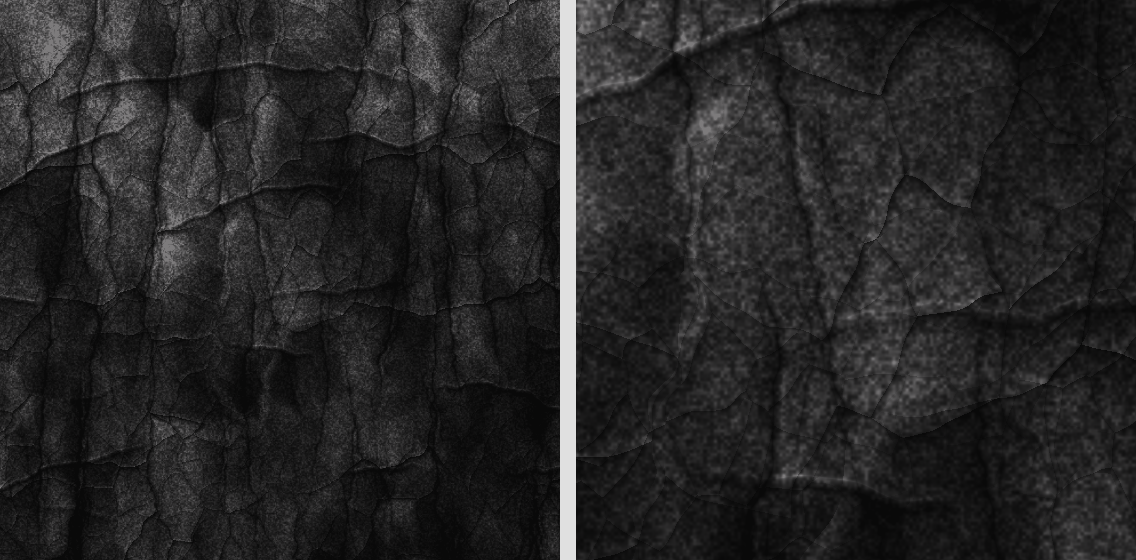
Left: the whole. Right: its middle third, enlarged.
Give the GLSL for this texture, as a WebGL 2 fragment shader.

```glsl
#version 300 es
precision highp float;

uniform vec2 u_resolution;
out vec4 fragColor;

float hash(vec2 p) {
  vec3 q = fract(p.xyx * 0.1031);
  q += dot(q, q.yzx + 33.33);
  return fract((q.x + q.y) * q.z);
}

vec2 hash2(vec2 p) {
  return vec2(hash(p), hash(p + 57.0));
}

float noise(vec2 p) {
  vec2 i = floor(p), f = fract(p);
  f = f * f * (3.0 - 2.0 * f);
  return mix(mix(hash(i), hash(i + vec2(1, 0)), f.x),
             mix(hash(i + vec2(0, 1)), hash(i + vec2(1, 1)), f.x), f.y);
}

float fbm(vec2 p) {
  float sum = 0.0, gain = 0.5;
  for (int i = 0; i < 4; i++) {
    sum += gain * noise(p);
    p = p * 2.03 + 17.0;
    gain *= 0.5;
  }
  return sum / 0.9375;
}

// Tilted facets with lit and shaded rims along their shared edges
float crumple(vec2 p, vec2 scale, float width, float seed) {
  vec2 q = p * scale + seed, cell = floor(q);
  vec2 near = vec2(9.0), second = vec2(9.0), id = cell;
  for (int y = -1; y <= 1; y++) {
    for (int x = -1; x <= 1; x++) {
      vec2 c = cell + vec2(x, y);
      vec2 r = c + hash2(c) - q;
      if (dot(r, r) < dot(near, near)) {
        second = near;
        near = r;
        id = c;
      } else if (dot(r, r) < dot(second, second)) {
        second = r;
      }
    }
  }
  vec2 across = normalize(second - near);
  float stretch = length(across * scale);
  float edge = dot(0.5 * (near + second), across) / stretch;
  vec2 facing = across * scale / stretch;

  float tone = dot(hash2(id + 11.0) - 0.5, near) * 1.5 + (hash(id + 31.0) - 0.5) * 0.55;
  float worn = smoothstep(0.35, 0.75, noise(p * 7.0 + seed));
  float rim = dot(facing, vec2(0.35, -1.0)) * exp(-edge / width);
  float crack = exp(-edge / (0.45 * width)) * (0.35 + abs(facing.x));
  return tone * smoothstep(0.0, 3.0 * width, edge) + worn * (0.75 * rim - 0.55 * crack);
}

// Long upright creases: dark twin lines in a dim band
float uprightFolds(vec2 p) {
  float shade = 0.0;
  for (int i = 0; i < 15; i++) {
    float k = float(i), row = k * 9.0 + 3.0;
    float x = (k + hash(vec2(k, 5.0))) / 15.0
            + (hash(vec2(k, 8.0)) - 0.5) * 0.32 * (p.y - 0.5)
            + 0.05 * (noise(vec2(p.y * 4.0, row)) - 0.5)
            + 0.014 * (noise(vec2(p.y * 20.0, row)) - 0.5)
            + 0.007 * (noise(vec2(p.y * 80.0, row)) - 0.5);
    float d = p.x - x;
    float force = smoothstep(0.2, 0.75, noise(vec2(p.y * 5.0, row + 2.0)));
    float gap = 0.006 + 0.016 * noise(vec2(p.y * 11.0, row + 4.0));
    float broken = smoothstep(0.35, 0.7, noise(vec2(p.y * 26.0, row + 6.0)));
    shade -= force * (1.0 * exp(-abs(d) / 0.0022) + 0.7 * broken * exp(-abs(d - gap) / 0.0016));
    shade += force * broken * 0.45 * exp(-abs(d - 0.005) / 0.002);
    shade += force * (d * 22.0 * exp(-abs(d) / 0.016) - 0.3 * exp(-d * d / 0.0005));
  }
  return shade;
}

// Wavy cross creases: a lit ridge over a shadow
float crossFolds(vec2 p) {
  float shade = 0.0;
  for (int i = 0; i < 9; i++) {
    float k = float(i), row = k * 7.0 + 200.0;
    float y = (k + hash(vec2(k, 21.0))) / 9.0
            + 0.12 * (noise(vec2(p.x * 3.5, row)) - 0.5)
            + 0.04 * (noise(vec2(p.x * 11.0, row)) - 0.5)
            + 0.010 * (noise(vec2(p.x * 38.0, row)) - 0.5);
    float d = p.y - y;
    float force = smoothstep(0.4, 0.8, noise(vec2(p.x * 6.0, row + 3.0)));
    shade += force * (0.85 * exp(-abs(d - 0.003) / 0.0028) - 1.0 * exp(-abs(d + 0.004) / 0.0045));
    shade += force * d * 18.0 * exp(-abs(d) / 0.022);
  }
  return shade;
}

void main() {
  vec2 p = gl_FragCoord.xy / u_resolution.y;

  // Bend the sheet so that edges run ragged
  vec2 bent = p + 0.06 * (vec2(fbm(p * 6.0), fbm(p * 6.0 + 40.0)) - 0.5)
                + 0.009 * (vec2(noise(p * 45.0), noise(p * 45.0 + 70.0)) - 0.5);

  float shade = crumple(bent, vec2(8.0, 4.5), 0.0055, 3.0)
              + 0.75 * crumple(bent, vec2(15.0, 10.0), 0.0038, 41.0)
              + 0.45 * crumple(bent, vec2(30.0, 24.0), 0.0026, 83.0);
  shade += uprightFolds(p) + crossFolds(p);

  // Broad light: brighter at the top, dim at the lower right
  shade += 1.5 * (fbm(vec2(p.x * 5.0 + 1.5 * p.y, p.y * 3.2) + 9.0) - 0.5);
  shade += 0.5 * (p.y - 0.5) - 0.5 * smoothstep(0.6, 1.1, p.x) * (1.0 - p.y);

  // Paper grain
  shade += 0.65 * (noise(p * 300.0) - 0.5) + 0.7 * (noise(p * 490.0 + 5.0) - 0.5);

  float tone = 0.155 * exp(clamp(shade, -1.5, 1.15));
  fragColor = vec4(tone * vec3(1.0, 0.985, 0.995), 1.0);
}
```
